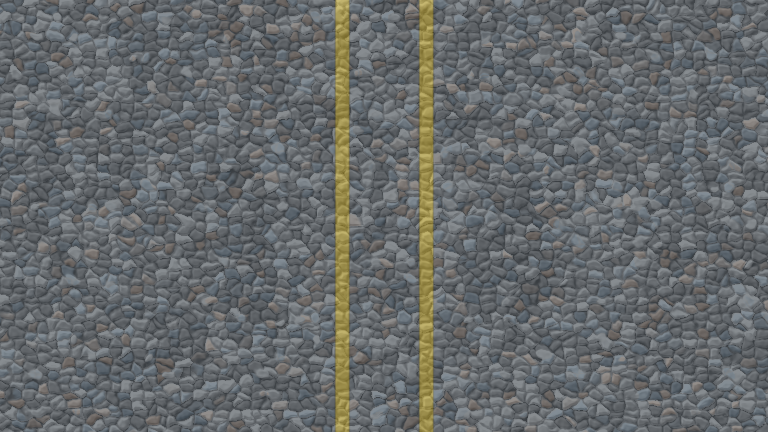
A WebGL 2 fragment shader for this texture:

```glsl
#version 300 es
precision highp float;
// Weathered asphalt with packed stone chips and two painted yellow lines.

#define STONE_SCALE 44.0     // chips per canvas height
#define PEBBLE_SCALE 23.0    // cells for the sparse larger stones
#define PEBBLE_SHARE 0.14    // fraction of cells that hold one
#define WARP 0.010           // irregularity of the chip outlines
#define RELIEF 0.34          // strength of the light from above
#define LINE_OFFSET 0.0972   // line centre from the middle
#define LINE_HALF 0.0163     // half width of a line
#define PAINT_COVER 0.94     // opacity of the paint

uniform vec2 u_resolution;
out vec4 outColor;

const vec3 TAR = vec3(0.225, 0.242, 0.258);
const vec3 STONE = vec3(0.380, 0.396, 0.412);
const vec3 PALE = vec3(0.530, 0.550, 0.565);
const vec3 PAINT_DARK = vec3(0.45, 0.39, 0.13);
const vec3 PAINT_LIGHT = vec3(0.77, 0.71, 0.42);

vec2 hash2(vec2 p) {
    vec3 q = fract(p.xyx * vec3(0.1031, 0.1030, 0.0973));
    q += dot(q, q.yzx + 33.33);
    return fract((q.xx + q.yz) * q.zy);
}

float cornerSlope(vec2 cell, vec2 corner, vec2 f) {
    float angle = 6.2832 * hash2(cell + corner).x;
    return dot(vec2(cos(angle), sin(angle)), f - corner);
}

// Gradient noise, roughly -0.7 to 0.7
float noise(vec2 p) {
    vec2 i = floor(p), f = fract(p);
    vec2 u = f * f * f * (f * (f * 6.0 - 15.0) + 10.0);
    return mix(mix(cornerSlope(i, vec2(0, 0), f), cornerSlope(i, vec2(1, 0), f), u.x),
               mix(cornerSlope(i, vec2(0, 1), f), cornerSlope(i, vec2(1, 1), f), u.x), u.y);
}

// Cellular chips: x = gap to the next chip, yz = random values of this chip
vec3 chips(vec2 p) {
    vec2 i = floor(p), f = fract(p), nearestId = vec2(0.0);
    float nearest = 9.0, second = 9.0;
    for (int y = -1; y <= 1; y++) {
        for (int x = -1; x <= 1; x++) {
            vec2 cell = vec2(x, y);
            vec2 rnd = hash2(i + cell);
            float d = length(cell + 0.08 + 0.84 * rnd - f);
            if (d < nearest) {
                second = nearest;
                nearest = d;
                nearestId = i + cell;
            } else {
                second = min(second, d);
            }
        }
    }
    return vec3(second - nearest, hash2(nearestId + 57.0));
}

// Sparse rounded stones: x = coverage, yz = random values
vec3 pebbles(vec2 p) {
    vec2 i = floor(p);
    vec2 rnd = hash2(i + 211.0), shape = hash2(i + 83.0);
    vec2 d = fract(p) - mix(vec2(0.36), vec2(0.64), shape);
    d.y *= 1.0 + 0.5 * shape.x;
    d.x += d.y * (shape.y - 0.5);
    float radius = 0.22 + 0.14 * shape.y;
    float cover = 1.0 - smoothstep(radius - 0.10, radius + 0.04, length(d));
    return vec3(cover * step(rnd.x, PEBBLE_SHARE), rnd.y, shape.x);
}

vec2 warped(vec2 p) {
    vec2 q = p * 32.0;
    return p + WARP * vec2(noise(q), noise(q + 71.3))
             + 0.3 * WARP * vec2(noise(q * 2.7 + 19.0), noise(q * 2.7 + 43.0));
}

// Surface height from chips, pebbles and fine grain
float surface(vec2 p) {
    vec2 w = warped(p);
    vec3 chip = chips(w * STONE_SCALE * vec2(0.82, 1.12));
    float h = smoothstep(0.0, 0.45, chip.x) * (0.45 + 0.55 * chip.y);
    h = mix(h, 0.85, pebbles(w * PEBBLE_SCALE).x);
    return h + 0.30 * noise(p * vec2(62.0, 84.0));
}

void main() {
    vec2 p = (gl_FragCoord.xy - 0.5 * u_resolution) / u_resolution.y;
    float pixel = 1.0 / u_resolution.y;
    vec2 w = warped(p);
    vec3 chip = chips(w * STONE_SCALE * vec2(0.82, 1.12));
    vec3 pebble = pebbles(w * PEBBLE_SCALE);

    // Relief lit from the upper left
    vec2 toLight = vec2(-0.0018, 0.0040);
    float light = RELIEF * (surface(p - toLight) - surface(p + toLight));
    light = clamp(light, -0.30, 0.30);

    // Chip tone, dark joints and broad wear
    float body = smoothstep(0.0, 0.30, chip.x);
    float tone = 0.20 + 0.52 * chip.y * chip.y + 0.26 * body;
    tone = mix(tone, 0.76 + 0.22 * pebble.y, pebble.x);
    tone += light + 0.13 * noise(p * 95.0) + 0.09 * noise(p * 5.0);
    tone = clamp(tone, 0.0, 1.15);
    vec3 color = mix(TAR, STONE, smoothstep(0.0, 0.55, tone));
    color = mix(color, PALE, smoothstep(0.45, 1.10, tone));

    // Faint mineral tints: some chips rusty, others bluish
    float tint = mix(chip.z, pebble.z, pebble.x);
    color += vec3(0.045, 0.005, -0.025) * smoothstep(0.84, 0.94, tint) * body;
    color += vec3(-0.022, 0.000, 0.018) * (1.0 - smoothstep(0.12, 0.30, tint)) * body;

    // Twin lines, mirrored about the middle, with worn thin paint
    float lineDist = abs(abs(p.x - 0.0007) - LINE_OFFSET) - LINE_HALF;
    float paint = 1.0 - smoothstep(-pixel, pixel, lineDist);
    float rim = 1.0 - smoothstep(0.0, 0.0035, abs(lineDist));
    float paintTone = 0.50 + 0.48 * (tone - 0.48) + 0.55 * light;
    paintTone += 0.30 * smoothstep(0.475, 0.490, p.y);
    vec3 yellow = mix(PAINT_DARK, PAINT_LIGHT, clamp(paintTone, 0.0, 1.1));
    color = mix(color, yellow, paint * PAINT_COVER);
    color *= 1.0 - 0.13 * rim;

    outColor = vec4(color, 1.0);
}
```
